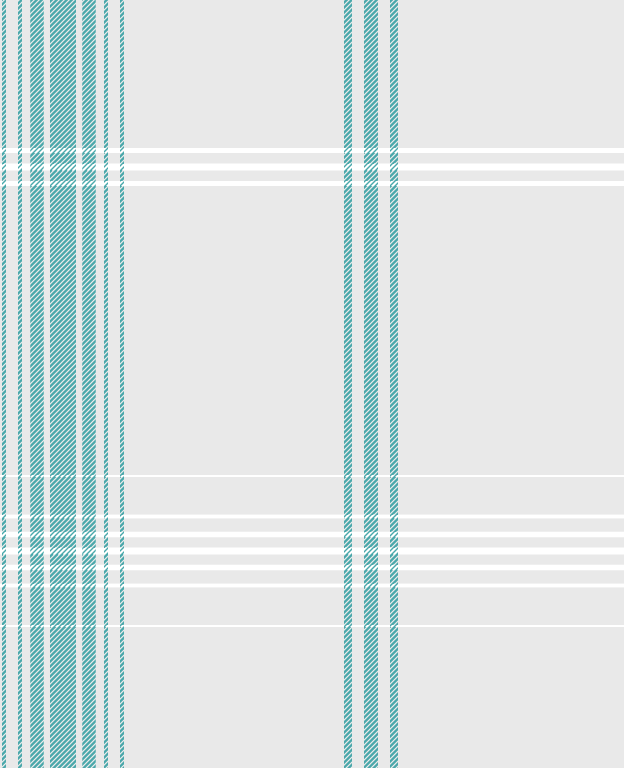
This pattern is drawn by a Shadertoy shader. Its source:

```glsl
// Woven tea-towel plaid: teal warp stripes and white weft bands on pale grey cloth.
// Mirrored stripe groups are built from box-filtered bands; a diagonal twill
// lets the weft colour show through the teal.

// Box-filtered coverage of a band, measured by distance from its centre.
float band(float dist, float width, float px) {
    return clamp((0.5 * width - abs(dist)) / px + 0.5, 0.0, 1.0)
         * min(1.0, width / px);
}

// Running integral of a unit-period pulse that is on for the given duty.
float pulseIntegral(float t, float duty) {
    return floor(t) * duty + min(fract(t), duty);
}

float pulse(float t, float duty, float filterWidth) {
    float h = 0.5 * filterWidth;
    return (pulseIntegral(t + h, duty) - pulseIntegral(t - h, duty)) / filterWidth;
}

// Wide group of seven teal stripes and narrow group of three.
float warpStripes(float x, float px) {
    float wide = abs(x - 63.0);
    float narrow = abs(x - 371.0);
    float s = band(wide, 26.0, px);
    s += band(wide - 26.0, 13.5, px);
    s += band(wide - 43.0, 4.0, px);
    s += band(wide - 59.0, 4.0, px);
    s += band(narrow, 14.0, px);
    s += band(narrow - 23.0, 8.0, px);
    return min(s, 1.0);
}

// Upper group of three white bands and lower group of seven.
float weftBands(float y, float px) {
    float upper = abs(y - 167.0);
    float lower = abs(y - 551.0);
    float s = band(upper, 7.0, px);
    s += band(upper - 16.5, 5.0, px);
    s += band(lower, 7.0, px);
    s += band(lower - 16.5, 5.5, px);
    s += band(lower - 34.5, 3.8, px);
    s += band(lower - 75.0, 2.0, px);
    return min(s, 1.0);
}

void mainImage(out vec4 fragColor, in vec2 fragCoord) {
    // Cloth space is 624 by 768 units, measured from the top left.
    vec2 cloth = vec2(624.0, 768.0);
    vec2 px = cloth / iResolution.xy;
    vec2 p = fragCoord * px;
    p.y = cloth.y - p.y;

    float warp = warpStripes(p.x, px.x);
    float weft = weftBands(p.y, px.y);

    // Twill rises to the right; less teal surfaces where white weft crosses.
    float tealShare = mix(0.66, 0.40, weft);
    float twill = pulse((p.x + p.y) / 5.0, tealShare, 1.2 * px.x / 5.0);

    vec3 weftColor = mix(vec3(0.914), vec3(1.0), weft);
    vec3 teal = vec3(0.29, 0.66, 0.67);
    fragColor = vec4(mix(weftColor, teal, warp * twill), 1.0);
}
```
